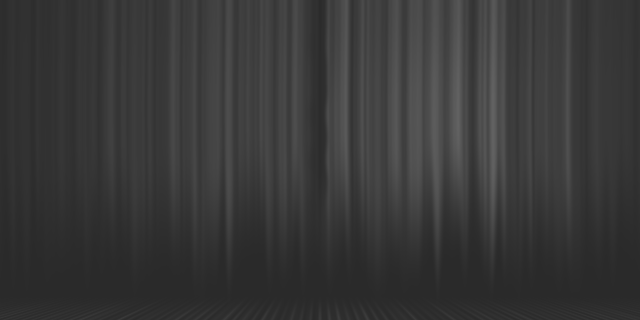
Write a Shadertoy shader that draws this background.

```glsl
// Draws a dim grey stage curtain with a dark central parting above a plank floor.

float hash(float n) {
    n = fract(n * 0.1031);
    n *= n + 33.33;
    return fract(n * (n + n));
}

float noise(float x) {
    float cell = floor(x), f = fract(x);
    return mix(hash(cell), hash(cell + 1.0), f * f * (3.0 - 2.0 * f));
}

float bell(float d, float width) {
    return exp(-d * d / (width * width));
}

// Broad folds: centre, width, strength (negative for a shadow)
const vec3 FOLDS[16] = vec3[16](
    vec3(0.157, 0.006, -0.28), vec3(0.175, 0.006, 0.34),
    vec3(0.224, 0.005, 0.28), vec3(0.275, 0.006, 0.22),
    vec3(0.358, 0.007, 0.34), vec3(0.470, 0.007, 0.32),
    vec3(0.522, 0.007, 0.25), vec3(0.554, 0.007, -0.25),
    vec3(0.618, 0.006, 0.38), vec3(0.695, 0.006, -0.38),
    vec3(0.714, 0.008, 0.38), vec3(0.742, 0.008, -0.32),
    vec3(0.770, 0.004, 0.34), vec3(0.788, 0.004, 0.34),
    vec3(0.822, 0.010, -0.30), vec3(0.887, 0.006, 0.45));

float pleats(vec2 uv) {
    float x = uv.x + 0.0012 * (noise(uv.y * 3.0 + 7.0) - 0.5);
    float shade = 1.0;
    shade += 0.34 * (noise(x * 52.0 + 11.0) - 0.5);
    shade += 0.48 * (noise(x * 115.0 + 43.0) - 0.5);
    shade += 0.30 * (noise(x * 240.0 + 91.0) - 0.5);
    for (int i = 0; i < 16; i++)
        shade += FOLDS[i].z * bell(x - FOLDS[i].x, FOLDS[i].y);
    return max(shade, 0.0);
}

float curtainLight(vec2 uv) {
    // Each half has its own spread of light
    float left = mix(0.025, 0.085, smoothstep(0.0, 0.36, uv.x));
    float right = mix(0.115, 0.030, smoothstep(0.72, 1.03, uv.x));
    float light = mix(left, right, smoothstep(0.495, 0.515, uv.x));
    light += 0.020 * bell(uv.x - 0.70, 0.12) * bell(uv.y - 0.62, 0.25);
    light += 0.030 * bell(uv.x - 0.521, 0.010) * bell(uv.y - 0.62, 0.18);
    light *= 1.0 - 0.10 * smoothstep(0.7, 1.0, uv.y);

    // Ragged fade toward the hem
    float reach = 0.16 * (noise(uv.x * 95.0 + 5.0) - 0.5);
    return light * smoothstep(0.10, 0.53, uv.y + reach);
}

float floorLight(vec2 uv) {
    // Planks fan out from a point above the floor
    float plank = (uv.x - 0.5) / (0.30 - min(uv.y, 0.2)) * 20.0;
    float aa = fwidth(plank);
    float seam = abs(fract(plank) - 0.5);
    float line = smoothstep(0.30 - aa, 0.40 + aa, seam);
    float tone = 0.4 + 0.6 * hash(floor(plank + 0.5) + 60.0);
    float grain = 0.018 * (noise(plank * 3.0 + 300.0) - 0.5);
    return (0.008 + 0.065 * line * tone + grain)
         * (1.0 - smoothstep(0.0, 0.08, uv.y));
}

void mainImage(out vec4 fragColor, in vec2 fragCoord) {
    vec2 uv = fragCoord / iResolution.xy;
    float shade = 0.165;

    // Curtain, with extra contrast so that folds stay visible in shadow
    float lit = curtainLight(uv);
    float folds = pleats(uv);
    shade += lit * folds + 0.45 * lit * (folds - 1.0);

    // Soft dark parting with faint inner pleats
    float wobble = 0.003 * (noise(uv.y * 14.0) - 0.5);
    float parting = smoothstep(0.474, 0.496, uv.x + wobble)
                  * (1.0 - smoothstep(0.506, 0.515, uv.x + wobble));
    float inner = 0.168 + 0.035 * (noise(uv.x * 190.0 + 17.0) - 0.5);
    shade = mix(shade, inner, 0.9 * parting * smoothstep(0.15, 0.5, uv.y));

    shade += floorLight(uv);
    fragColor = vec4(vec3(clamp(shade, 0.13, 0.40)), 1.0);
}
```
